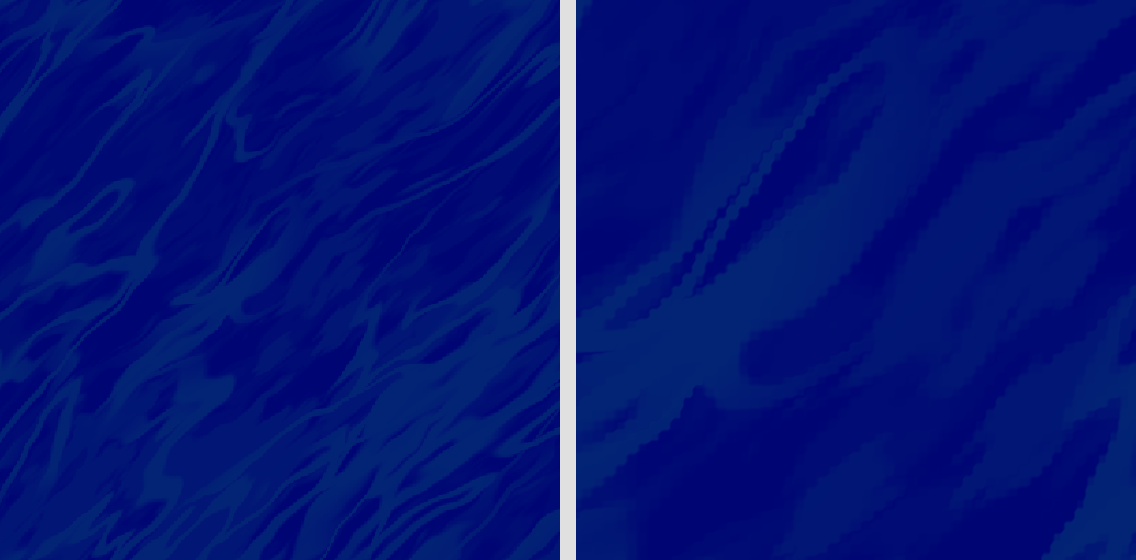
Left: the whole. Right: its middle third, enlarged.
Give the GLSL for this texture, as a three.js fragment shader.

```glsl
// Deep blue stone with diagonal, branching, slightly blocky veins.
varying vec2 vUv;

const float CELLS = 150.0;
const float VEIN_ANGLE = 0.73;
const int VEIN_LAYERS = 5;
const vec3 DEEP_BLUE = vec3(0.0, 0.018, 0.455);
const vec3 VEIN_BLUE = vec3(0.01, 0.142, 0.46);

float hash(vec2 p) {
  return fract(sin(dot(p, vec2(127.1, 311.7))) * 43758.5453);
}

float noise(vec2 p) {
  vec2 i = floor(p);
  vec2 f = fract(p);
  vec2 u = f * f * (3.0 - 2.0 * f);
  float low = mix(hash(i), hash(i + vec2(1.0, 0.0)), u.x);
  float high = mix(hash(i + vec2(0.0, 1.0)), hash(i + vec2(1.0)), u.x);
  return mix(low, high, u.y);
}

float fbm(vec2 p) {
  float sum = 0.0;
  float amplitude = 0.57;
  for (int i = 0; i < 3; i++) {
    sum += amplitude * noise(p);
    p = p * 2.03 + 17.3;
    amplitude *= 0.5;
  }
  return sum;
}

vec2 rotate(vec2 p, float angle) {
  float c = cos(angle);
  float s = sin(angle);
  return vec2(c * p.x + s * p.y, c * p.y - s * p.x);
}

// Coarse steps with soft transitions between cells
vec2 softCells(vec2 p, float cells) {
  vec2 g = p * cells;
  return (floor(g) + smoothstep(0.15, 0.85, fract(g))) / cells;
}

vec2 warp(vec2 p, float scale, float amount) {
  vec2 q = p * scale;
  return p + amount * (vec2(noise(q), noise(q + 41.7)) - 0.5);
}

// Contour line of long stretched noise, swelling into narrow lenses
float vein(vec2 p, float angle, float frequency, float seed) {
  vec2 q = rotate(p, angle);
  float level = fbm(q * vec2(0.17, 1.0) * frequency + seed);
  float swell = noise(q * vec2(3.5, 9.0) + seed * 1.7);
  float width = frequency * mix(0.0032, 0.011, pow(swell, 5.0));
  float line = 1.0 - smoothstep(width * 0.5, width * 1.2, abs(level - 0.5));
  float strength = smoothstep(0.32, 0.68, noise(q * vec2(2.5, 6.0) + seed * 2.9));
  return line * mix(0.16, 0.97, strength);
}

// Dim patches broken up by fine streaks
float patches(vec2 p, float angle) {
  vec2 q = rotate(p, angle);
  float body = fbm(q * vec2(2.4, 9.0) + 63.0);
  float streak = fbm(q * vec2(11.0, 48.0) + 12.0);
  return smoothstep(0.55, 0.68, body + 0.6 * (streak - 0.5));
}

void main() {
  vec2 p = softCells(vUv, CELLS);
  p = warp(p, 3.0, 0.09);
  p = warp(p, 11.0, 0.016);
  p = warp(p, 34.0, 0.007);

  // Faint grain and patches
  vec2 along = rotate(p, VEIN_ANGLE);
  float grain = smoothstep(0.42, 0.7, fbm(along * vec2(9.0, 40.0)));
  float glow = max(0.28 * grain, 0.55 * patches(p, VEIN_ANGLE));

  // Veins in slightly different directions, so that they cross and branch
  for (int i = 0; i < VEIN_LAYERS; i++) {
    float k = float(i);
    float angle = VEIN_ANGLE + 0.14 * sin(k * 2.4);
    float line = vein(p, angle, 6.0 + 1.6 * k, 23.7 * k + 5.0);
    glow = max(glow, line) + 0.1 * min(glow, line);
  }

  gl_FragColor = vec4(mix(DEEP_BLUE, VEIN_BLUE, clamp(glow, 0.0, 1.0)), 1.0);
}
```
